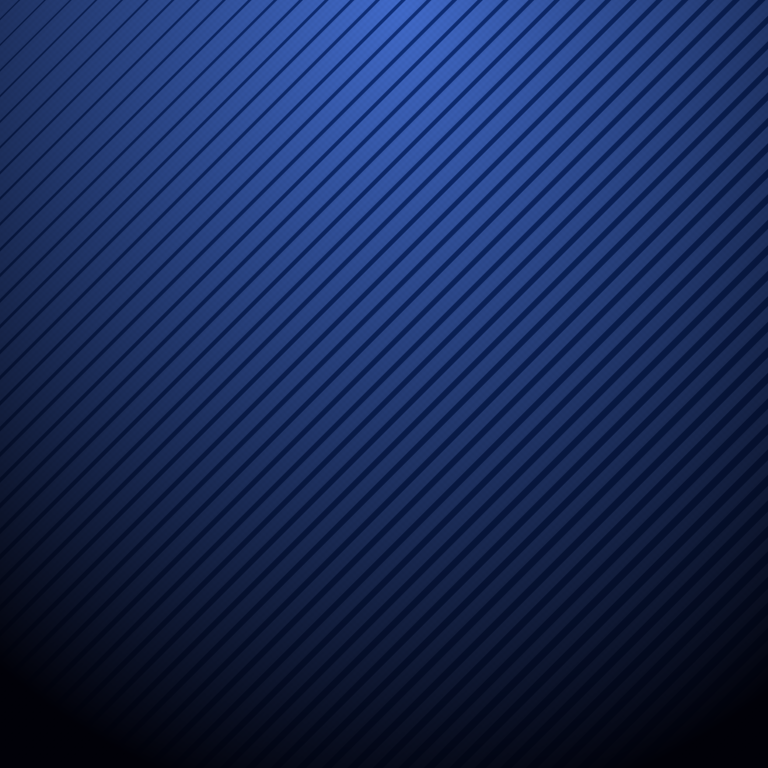
Give the GLSL for this background, as a Shadertoy shader.

```glsl
const vec3 NIGHT = vec3(0.002, 0.003, 0.030);
const vec3 BAND_BLUE = vec3(0.250, 0.410, 0.780);
const vec3 GROOVE_BLUE = vec3(0.055, 0.180, 0.470);

// Light fading from an elliptical centre: 1 inside, 0 at the radius
float spotlight(vec2 p, vec2 centre, vec2 stretch, float radius) {
    float d = length((p - centre) * stretch) / radius;
    return clamp(1.0 - d, 0.0, 1.0);
}

// Coverage of a repeated line; phase and width are fractions of one period
float stripe(float t, float phase, float width, float blur) {
    float d = abs(fract(t - phase + 0.5) - 0.5);
    return 1.0 - smoothstep(-blur, blur, d - 0.5 * width);
}

// Fine woven grain from two crossed sine waves
float weave(vec2 p, float frequency) {
    const float TAU = 6.2831853;
    return 0.6 * sin(TAU * frequency * (p.x - p.y))
         + 0.4 * sin(TAU * frequency * (p.x + p.y));
}

void mainImage(out vec4 fragColor, in vec2 fragCoord) {
    vec2 uv = fragCoord / iResolution.xy;

    // Diagonal distance from the upper left corner
    float diagonal = uv.x + 1.0 - uv.y;
    float stripeCount = 30.0;
    float blur = stripeCount * 1.1 / min(iResolution.x, iResolution.y);

    // Grooves widen toward the lower right
    float grooveWidth = mix(0.06, 0.52, 0.5 * diagonal);
    float groove = stripe(diagonal * stripeCount, 0.76, grooveWidth, blur);

    // Glow from the top edge
    float light = spotlight(uv, vec2(0.52, 1.0), vec2(1.2, 1.0), 1.07);
    vec3 band = mix(NIGHT, BAND_BLUE, pow(light, 0.88));
    vec3 grooveColor = mix(NIGHT, GROOVE_BLUE, pow(light, 0.78));

    // Grain belongs to the raised bands
    band *= 1.0 + 0.025 * weave(uv, 110.0);

    fragColor = vec4(mix(band, grooveColor, groove), 1.0);
}
```
